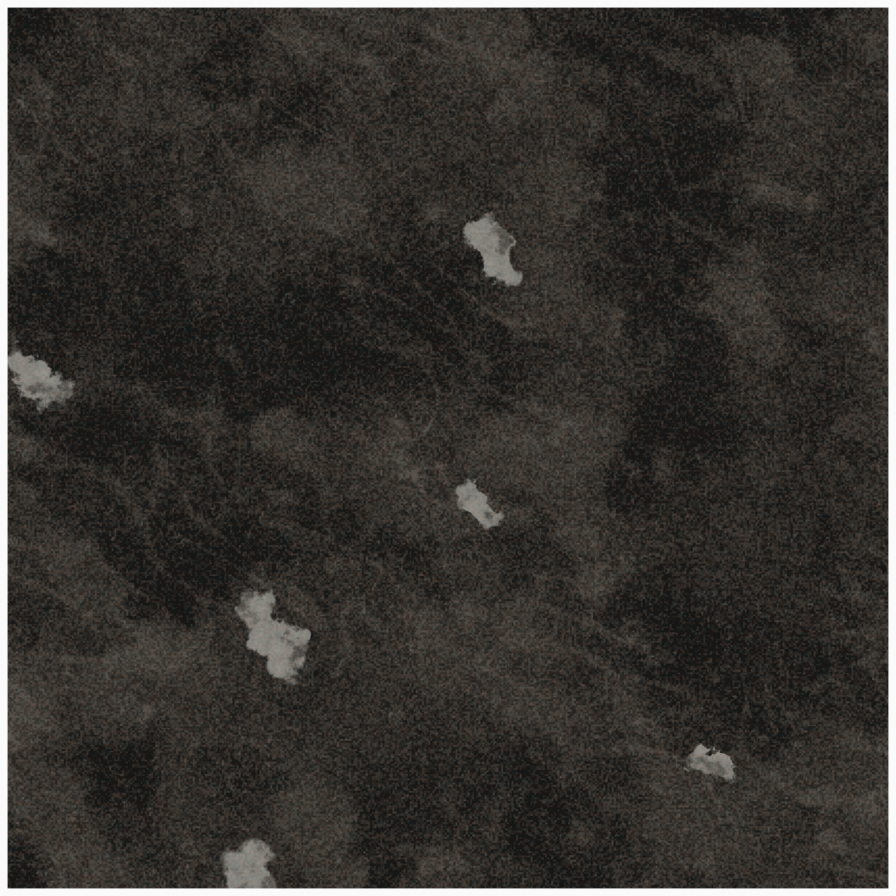
Give the GLSL for this texture, as a WebGL 1 fragment shader.

```glsl
precision highp float;

uniform vec2 u_resolution;

const vec3 PAPER = vec3(0.98);
const vec3 SHADOW = vec3(0.088, 0.088, 0.082);
const vec3 EARTH = vec3(0.225, 0.206, 0.185);
const vec3 STONE = vec3(0.335, 0.315, 0.292);
const vec3 PALE = vec3(0.53, 0.52, 0.495);

const float BORDER = 0.0085;
const float CLOUD_SCALE = 8.0;
const float CLOUD_CONTRAST = 2.3;
const float BASE_TONE = 0.46;
const float GRAIN_SCALE = 430.0;
const float GRAIN_CONTRAST = 1.25;
const float SPECK_SCALE = 310.0;
const float SPECK_TONE = 0.55;
const float TINT = 0.035;
const float FIBRE_ANGLE = -0.6;
const float FIBRE_TONE = 0.45;

const int PALE_COUNT = 6;
const vec2 PALE_SIZE = vec2(0.042, 0.023);
const int STONE_COUNT = 10;
const vec2 STONE_SIZE = vec2(0.068, 0.036);
const int CHIP_COUNT = 40;
const vec2 CHIP_SIZE = vec2(0.018, 0.011);

float hash(vec2 p) {
  vec3 q = fract(p.xyx * 0.1031);
  q += dot(q, q.yzx + 33.33);
  return fract((q.x + q.y) * q.z);
}

float noise(vec2 p) {
  vec2 cell = floor(p);
  vec2 f = fract(p);
  f = f * f * (3.0 - 2.0 * f);
  float low = mix(hash(cell), hash(cell + vec2(1.0, 0.0)), f.x);
  float high = mix(hash(cell + vec2(0.0, 1.0)), hash(cell + 1.0), f.x);
  return mix(low, high, f.y);
}

mat2 rotation(float angle) {
  float c = cos(angle);
  float s = sin(angle);
  return mat2(c, -s, s, c);
}

float fbm(vec2 p) {
  float sum = 0.0;
  float weight = 0.5;
  for (int i = 0; i < 5; i++) {
    sum += weight * noise(p);
    p = rotation(0.6) * p * 2.03 + 17.3;
    weight *= 0.55;
  }
  return sum / 1.055;
}

// Evenly spread, tilted ellipses; the softness is relative to their radius
float flakes(vec2 p, int count, vec2 size, float angle, float softness, float seed) {
  float mask = 0.0;
  for (int i = 0; i < 48; i++) {
    if (i >= count) break;
    float id = float(i);
    vec2 center = fract(vec2(0.7549, 0.5698) * (id + seed));
    float turn = angle + 1.1 * (hash(vec2(id, seed)) - 0.5);
    float scale = mix(0.6, 1.25, hash(vec2(seed + 5.0, id)));
    float radius = length(rotation(turn) * (p - center) / (size * scale));
    mask = max(mask, 1.0 - smoothstep(1.0 - softness, 1.0 + softness, radius));
  }
  return mask;
}

// Thin diagonal strands, visible in patches
float fibres(vec2 p) {
  vec2 q = rotation(FIBRE_ANGLE) * p * vec2(7.0, 32.0);
  float ridge = 1.0 - abs(2.0 * noise(q + 3.0 * noise(p * 9.0)) - 1.0);
  return smoothstep(0.75, 1.0, ridge) * smoothstep(0.45, 0.7, noise(p * 6.0 + 40.0));
}

void main() {
  vec2 p = gl_FragCoord.xy / u_resolution;

  // Ragged outlines come from a fine warp of the plane
  vec2 wobble = vec2(fbm(p * 38.0), fbm(p * 38.0 + 91.0)) - 0.5;
  vec2 ragged = p + 0.045 * wobble;
  float mottle = fbm(p * 55.0 + 13.0);

  // Dark cloudy ground with softer stones and chips
  float tone = BASE_TONE + CLOUD_CONTRAST * (fbm(p * CLOUD_SCALE + wobble) - 0.5);
  tone = max(tone, 0.08) + FIBRE_TONE * fibres(p);
  float stones = flakes(ragged, STONE_COUNT, STONE_SIZE, -0.65, 0.3, 3.4);
  float chips = flakes(ragged, CHIP_COUNT, CHIP_SIZE, -0.8, 0.55, 21.7);
  tone = mix(tone, 0.75 + 1.1 * mottle, 0.65 * stones);
  tone += 0.55 * chips * (0.4 + mottle);

  // Fine grain and sparse bright specks
  float grain = noise(p * GRAIN_SCALE) - 0.5;
  float speck = smoothstep(0.72, 0.95, noise(p * SPECK_SCALE + 57.0));
  tone += GRAIN_CONTRAST * grain + SPECK_TONE * speck;

  vec3 color = mix(SHADOW, EARTH, clamp(tone, 0.0, 1.0));
  color = mix(color, STONE, clamp(tone - 1.0, 0.0, 1.0));

  // Pale mineral flakes with worn interiors
  float pale = flakes(ragged, PALE_COUNT, PALE_SIZE, -0.95, 0.14, 11.3);
  float wear = smoothstep(0.28, 0.5, mottle);
  vec3 paleColor = PALE * (0.82 + 0.3 * mottle) + 0.06 * grain;
  color = mix(color, paleColor, pale * mix(0.55, 1.0, wear));

  float tint = noise(p * GRAIN_SCALE * 0.7 + 133.0) - 0.5;
  color += TINT * tint * vec3(1.0, -0.2, -0.5);

  // White margin
  vec2 edge = min(p, 1.0 - p);
  vec2 inside = smoothstep(BORDER - 1.0 / u_resolution, BORDER + 1.0 / u_resolution, edge);
  gl_FragColor = vec4(mix(PAPER, color, inside.x * inside.y), 1.0);
}
```
